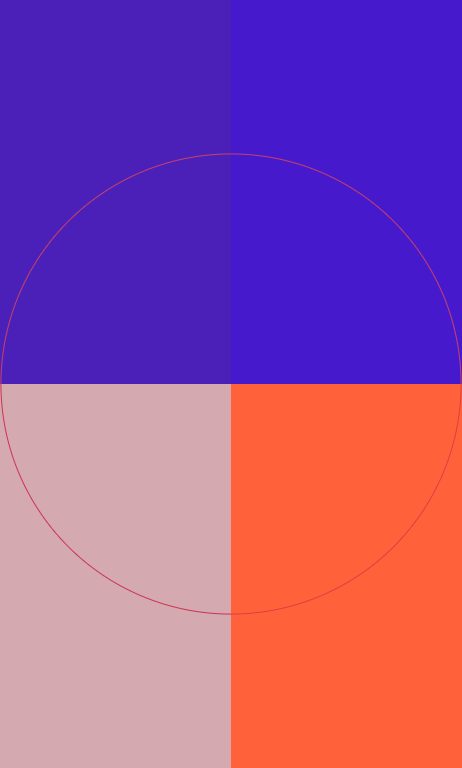
A Shadertoy shader for this background:

```glsl
// Four flat colour quadrants crossed by a thin centred ring.

// Antialiased step across zero, one pixel wide.
float edge(float d, float pixel) {
    return clamp(d / pixel + 0.5, 0.0, 1.0);
}

void mainImage(out vec4 fragColor, in vec2 fragCoord) {
    // Centred coordinates, one unit per canvas width
    vec2 p = (fragCoord - 0.5 * iResolution.xy) / iResolution.x;
    float pixel = 1.0 / iResolution.x;
    float right = edge(p.x, pixel);
    float top = edge(p.y, pixel);

    // Quadrants
    vec3 upper = mix(vec3(0.295, 0.125, 0.725), vec3(0.275, 0.10, 0.80), right);
    vec3 lower = mix(vec3(0.83, 0.665, 0.69), vec3(1.0, 0.385, 0.23), right);
    vec3 color = mix(lower, upper, top);

    // Ring: warm above the horizon, crimson below
    vec3 lowerRing = mix(vec3(0.80, 0.12, 0.27), vec3(0.84, 0.22, 0.26), right);
    vec3 ringColor = mix(lowerRing, vec3(0.86, 0.27, 0.36), top);
    float ringDistance = abs(length(p) - 0.498) - 0.0011;
    float ring = edge(-ringDistance, pixel);
    color = mix(color, ringColor, 0.85 * ring);

    fragColor = vec4(color, 1.0);
}
```
